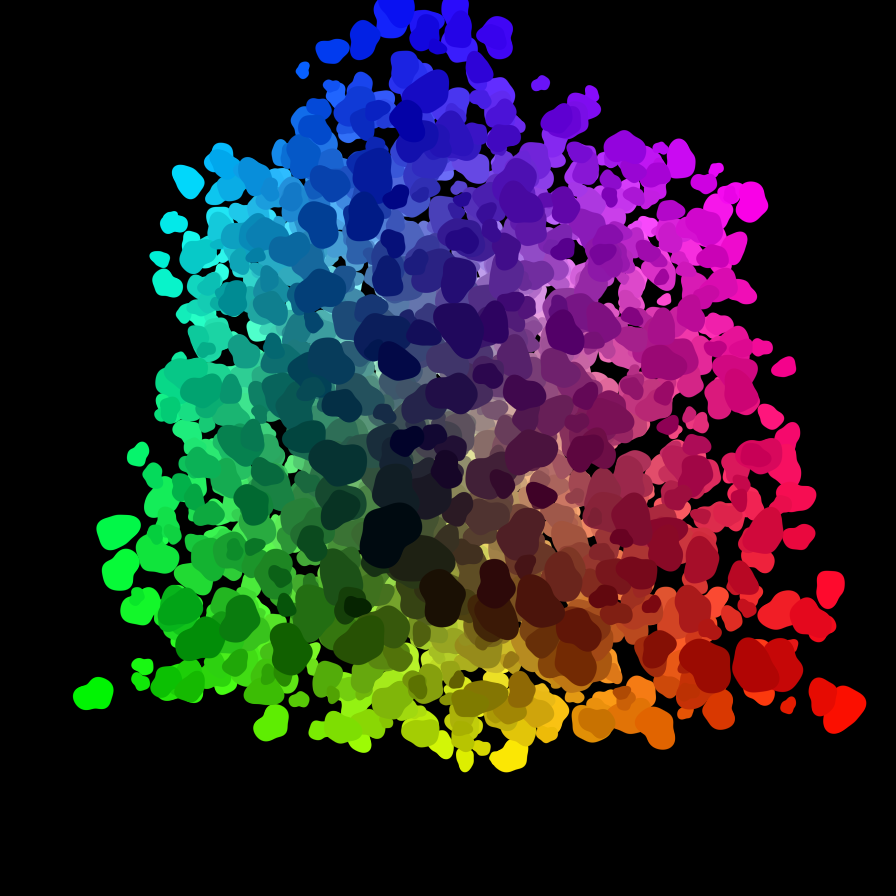
Give the GLSL for this background, as a three.js fragment shader.

```glsl
// Draws a colour cube seen in perspective, filled with scattered flat blobs on black.
varying vec2 vUv;

const float CELLS = 12.0;

// Homogeneous screen vectors (x, y, depth) of the black corner and the cube axes
const vec3 BLACK = vec3(0.456, 0.349, 1.0);
const vec3 RED = vec3(0.906, -0.055, 0.385);
const vec3 GREEN = vec3(-0.316, -0.026, 0.525);
const vec3 BLUE = vec3(0.217, 1.238, 0.5);

float hash(vec3 p) {
  return fract(sin(dot(p, vec3(12.9898, 78.233, 37.719))) * 43758.5453);
}

vec3 hash3(vec3 p) {
  return vec3(hash(p), hash(p + 17.3), hash(p + 41.7));
}

// Screen vector back to cube space
vec3 toCube(vec3 q) {
  vec3 gb = cross(GREEN, BLUE);
  return vec3(dot(gb, q), dot(cross(BLUE, RED), q), dot(cross(RED, GREEN), q)) / dot(RED, gb);
}

// Signed distance to a lumpy pebble outline
float pebble(vec2 v, float radius, vec3 rnd) {
  float a = atan(v.y, v.x);
  float lumps = 1.0 + 0.17 * sin(2.0 * a + 6.283 * rnd.x)
              + 0.09 * sin(3.0 * a + 6.283 * rnd.y)
              + 0.04 * sin(5.0 * a + 6.283 * rnd.z);
  return length(v) - radius * lumps;
}

void main() {
  vec3 eye = -toCube(BLACK);
  vec3 ray = toCube(vec3(vUv, 1.0));
  vec3 color = vec3(0.0);

  // Green slabs from far to near, with the cells around the ray in each
  for (int k = 0; k < 12; k++) {
    float layer = CELLS - 1.0 - float(k);
    float t = ((layer + 0.5) / CELLS - eye.y) / max(ray.y, 0.01);
    vec3 base = floor((eye + ray * t) * CELLS);

    for (int i = 0; i < 5; i++) {
      for (int j = 0; j < 5; j++) {
        vec3 cell = vec3(base.x + 2.0 - float(i), layer, base.z + 2.0 - float(j));
        if (min(cell.x, cell.z) < 0.0 || max(cell.x, cell.z) > CELLS - 1.0) continue;

        // Jittered centre, which is also the colour
        vec3 center = (cell + hash3(cell)) / CELLS;
        vec3 h = BLACK + RED * center.r + GREEN * center.g + BLUE * center.b;
        vec2 offset = vUv - h.xy / h.z;
        if (dot(offset, offset) > 0.0025) continue;

        vec3 rnd = hash3(cell + 71.9);
        float radius = mix(0.012, 0.036, hash(cell + 93.1)) / h.z;
        float d = pebble(offset, radius, rnd);
        color = mix(color, center, 1.0 - smoothstep(-0.0008, 0.0008, d));
      }
    }
  }

  gl_FragColor = vec4(color, 1.0);
}
```
